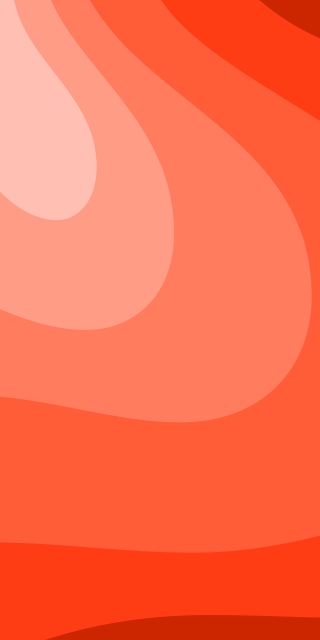
A WebGL 2 fragment shader for this background:

```glsl
#version 300 es
precision highp float;

uniform vec2 u_resolution;
out vec4 fragColor;

// Canvas space: x runs 0..1 to the right, y runs 0..2 downward
const vec2 CANVAS = vec2(1.0, 2.0);
const int CURVE_STEPS = 32;
const float OUTSIDE = -10.0;

const vec3 DEEP_RED = vec3(0.80, 0.15, 0.00);
const vec3 VERMILION = vec3(1.00, 0.24, 0.08);
const vec3 ORANGE_RED = vec3(1.00, 0.36, 0.22);
const vec3 CORAL = vec3(1.00, 0.49, 0.37);
const vec3 SALMON = vec3(1.00, 0.61, 0.52);
const vec3 BLUSH = vec3(1.00, 0.75, 0.70);

vec2 cubic(vec2 a, vec2 b, vec2 c, vec2 d, float t) {
    float s = 1.0 - t;
    return s * s * s * a + 3.0 * s * t * (s * b + t * c) + t * t * t * d;
}

float segmentDistance(vec2 p, vec2 a, vec2 b) {
    vec2 ab = b - a;
    float t = clamp(dot(p - a, ab) / dot(ab, ab), 0.0, 1.0);
    return length(p - a - ab * t);
}

// Adds a cubic edge to a signed distance; the sign flips for each edge below p
float addEdge(float field, vec2 p, vec2 a, vec2 b, vec2 c, vec2 d) {
    float side = sign(field);
    float nearest = abs(field);
    vec2 from = a;
    for (int i = 1; i <= CURVE_STEPS; i++) {
        vec2 to = cubic(a, b, c, d, float(i) / float(CURVE_STEPS));
        nearest = min(nearest, segmentDistance(p, from, to));
        if ((from.x > p.x) != (to.x > p.x)) {
            float edgeY = mix(from.y, to.y, (p.x - from.x) / (to.x - from.x));
            if (edgeY > p.y) side = -side;
        }
        from = to;
    }
    return side * nearest;
}

// Broad band between the two dark corners
float outerBand(vec2 p) {
    float f = addEdge(OUTSIDE, p, vec2(0.810, 0.0), vec2(0.867, 0.049), vec2(0.930, 0.089), vec2(1.0, 0.120));
    f = addEdge(f, p, vec2(-0.078, 2.089), vec2(0.156, 1.974), vec2(0.391, 1.922), vec2(0.651, 1.922));
    return addEdge(f, p, vec2(0.651, 1.922), vec2(0.781, 1.922), vec2(0.885, 1.927), vec2(1.0, 1.930));
}

float middleBand(vec2 p) {
    float f = addEdge(OUTSIDE, p, vec2(0.503, 0.0), vec2(0.599, 0.143), vec2(0.807, 0.255), vec2(1.0, 0.378));
    f = addEdge(f, p, vec2(0.0, 1.695), vec2(0.208, 1.698), vec2(0.391, 1.727), vec2(0.604, 1.727));
    return addEdge(f, p, vec2(0.604, 1.727), vec2(0.742, 1.727), vec2(0.872, 1.706), vec2(1.0, 1.674));
}

// Nested lobes growing from the upper left
float largeLobe(vec2 p) {
    float f = addEdge(OUTSIDE, p, vec2(0.281, 0.0), vec2(0.464, 0.326), vec2(0.974, 0.443), vec2(0.974, 0.924));
    f = addEdge(f, p, vec2(0.974, 0.924), vec2(0.974, 1.159), vec2(0.812, 1.320), vec2(0.565, 1.320));
    return addEdge(f, p, vec2(0.565, 1.320), vec2(0.378, 1.320), vec2(0.182, 1.255), vec2(0.0, 1.240));
}

float mediumLobe(vec2 p) {
    float f = addEdge(OUTSIDE, p, vec2(0.159, 0.0), vec2(0.260, 0.229), vec2(0.544, 0.391), vec2(0.544, 0.729));
    f = addEdge(f, p, vec2(0.544, 0.729), vec2(0.544, 0.911), vec2(0.430, 1.031), vec2(0.268, 1.031));
    return addEdge(f, p, vec2(0.268, 1.031), vec2(0.177, 1.031), vec2(0.089, 1.003), vec2(0.0, 0.966));
}

float smallLobe(vec2 p) {
    float f = addEdge(OUTSIDE, p, vec2(0.044, 0.0), vec2(0.083, 0.195), vec2(0.302, 0.299), vec2(0.302, 0.521));
    f = addEdge(f, p, vec2(0.302, 0.521), vec2(0.302, 0.620), vec2(0.250, 0.688), vec2(0.177, 0.688));
    return addEdge(f, p, vec2(0.177, 0.688), vec2(0.115, 0.688), vec2(0.052, 0.651), vec2(0.0, 0.599));
}

// Antialiased coverage, one pixel wide
float coverage(float field) {
    return clamp(0.5 + field * u_resolution.x, 0.0, 1.0);
}

void main() {
    vec2 uv = gl_FragCoord.xy / u_resolution;
    vec2 p = vec2(uv.x, 1.0 - uv.y) * CANVAS;

    // Layers from back to front
    vec3 color = DEEP_RED;
    color = mix(color, VERMILION, coverage(outerBand(p)));
    color = mix(color, ORANGE_RED, coverage(middleBand(p)));
    color = mix(color, CORAL, coverage(largeLobe(p)));
    color = mix(color, SALMON, coverage(mediumLobe(p)));
    color = mix(color, BLUSH, coverage(smallLobe(p)));
    fragColor = vec4(color, 1.0);
}
```
